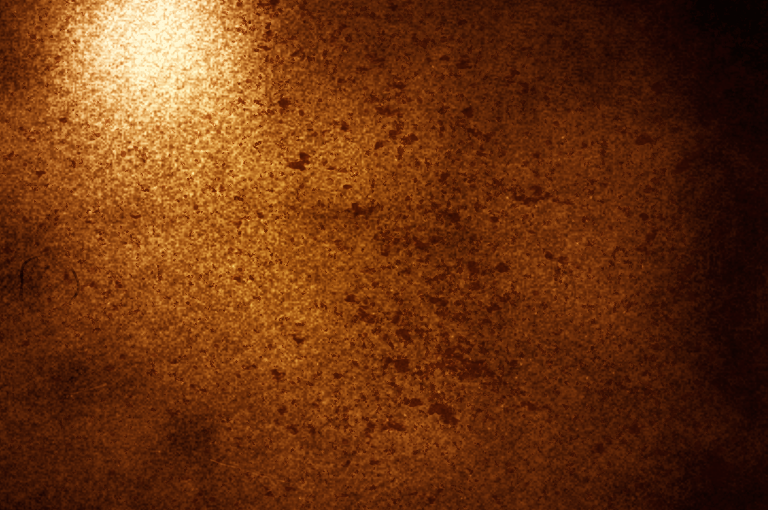
Give the GLSL for this texture, as a Shadertoy shader.

```glsl
float hash(vec2 p) {
    return fract(sin(dot(p, vec2(127.1, 311.7))) * 43758.5453);
}

float noise(vec2 p) {
    vec2 cell = floor(p), f = fract(p);
    f = f * f * (3.0 - 2.0 * f);
    float low = mix(hash(cell), hash(cell + vec2(1, 0)), f.x);
    float high = mix(hash(cell + vec2(0, 1)), hash(cell + vec2(1, 1)), f.x);
    return mix(low, high, f.y);
}

float fbm(vec2 p, int octaves) {
    float sum = 0.0, weight = 0.5, total = 0.0;
    for (int i = 0; i < octaves; i++) {
        sum += weight * noise(p);
        total += weight;
        weight *= 0.6;
        p = mat2(1.6, 1.2, -1.2, 1.6) * p + 7.3;
    }
    return sum / total;
}

float blob(vec2 p, vec2 center, vec2 size) {
    vec2 d = (p - center) / size;
    return exp(-dot(d, d));
}

float segment(vec2 p, vec2 a, vec2 b) {
    vec2 ab = b - a;
    return length(p - a - ab * clamp(dot(p - a, ab) / dot(ab, ab), 0.0, 1.0));
}

float stroke(float dist, float width, float pixel) {
    return 1.0 - smoothstep(width, width + 1.5 * pixel, abs(dist));
}

// Ragged flecks whose coverage grows with density
float flecks(vec2 p, float scale, float density) {
    float n = fbm(p * scale, 4);
    float edge = 0.82 - 0.25 * density;
    return smoothstep(edge - 0.06, edge + 0.07, n);
}

// Sparse round dots, one candidate per cell
float dots(vec2 p, float scale, float density, float pixel) {
    vec2 q = p * scale, cell = floor(q);
    vec2 center = 0.35 + 0.3 * vec2(hash(cell + 3.1), hash(cell + 8.7));
    float radius = 0.08 + 0.18 * hash(cell + 5.9);
    float dist = length(fract(q) - center) + 0.25 * (noise(q * 4.0) - 0.5);
    float soft = 1.2 * pixel * scale;
    return step(hash(cell), density) * (1.0 - smoothstep(radius - soft, radius + soft, dist));
}

// Broad light falloff over the plate
float lighting(vec2 p) {
    float tone = 0.05;
    tone += 0.72 * blob(p, vec2(0.3, 0.98), vec2(0.2, 0.2));
    tone += 0.38 * blob(p, vec2(0.27, 0.77), vec2(0.34, 0.28));
    tone += 0.42 * blob(p, vec2(0.62, 0.47), vec2(0.72, 0.52));
    tone += 0.1 * blob(p, vec2(0.48, 0.43), vec2(0.18, 0.16));
    tone += 0.1 * blob(p, vec2(0.68, 0.7), vec2(0.16, 0.12));
    tone += 0.1 * blob(p, vec2(0.74, 0.06), vec2(0.3, 0.18));
    tone += 0.08 * blob(p, vec2(1.16, 0.6), vec2(0.2, 0.3));
    tone -= 0.15 * smoothstep(1.22, 1.46, p.x);
    tone -= 0.18 * blob(p, vec2(1.35, 0.98), vec2(0.3, 0.24));
    return tone;
}

// Large soft discolorations
float stains(vec2 p) {
    float s = 0.12 * blob(p, vec2(0.26, 0.58), vec2(0.07, 0.04));
    s += 0.16 * blob(p, vec2(0.05, 0.5), vec2(0.11, 0.1));
    s += 0.14 * blob(p, vec2(0.2, 0.25), vec2(0.12, 0.06));
    s += 0.12 * blob(p, vec2(0.37, 0.15), vec2(0.06, 0.06));
    s += 0.16 * blob(p, vec2(0.65, 0.58), vec2(0.09, 0.025));
    s += 0.12 * blob(p, vec2(0.9, 0.46), vec2(0.09, 0.15));
    s += 0.14 * blob(p, vec2(0.03, 0.88), vec2(0.1, 0.1));
    return s;
}

vec3 copperRamp(float tone) {
    vec3 stops[7] = vec3[7](vec3(0.11, 0.02, 0.01), vec3(0.28, 0.1, 0.02),
        vec3(0.45, 0.19, 0.04), vec3(0.65, 0.34, 0.1), vec3(0.85, 0.58, 0.28),
        vec3(0.97, 0.82, 0.6), vec3(1.0, 0.97, 0.85));
    vec3 color = stops[0];
    for (int i = 1; i < 7; i++)
        color = mix(color, stops[i], clamp(tone * 5.0 - float(i - 1), 0.0, 1.0));
    return color * clamp(1.0 + 4.0 * tone, 0.3, 1.0);
}

void mainImage(out vec4 fragColor, in vec2 fragCoord) {
    float pixel = 1.0 / iResolution.y;
    vec2 p = fragCoord * pixel;
    float light = lighting(p);
    float tone = light - stains(p) * (0.4 + 1.2 * fbm(p * 14.0, 3));

    // Mottled patina, crisp grain and raking-light relief
    float lit = clamp(light, 0.0, 0.8);
    tone += 0.22 * (fbm(p * 7.0, 4) - 0.5) + 0.13 * (fbm(p * 32.0, 3) - 0.5);
    tone += (0.1 + 0.28 * lit) * (noise(p * 270.0) - 0.5);
    tone += (0.06 + 0.14 * lit) * (noise(p.yx * 150.0 + p * 40.0) - 0.5);
    vec2 toLight = vec2(-0.002, 0.004);
    float relief = fbm(p * 110.0, 2) - fbm((p + toLight) * 110.0, 2);
    tone += relief * (0.08 + 0.3 * lit);

    // Corrosion: central cluster, lower right, and upper edge
    float cluster = blob(p, vec2(0.88, 0.47), vec2(0.17, 0.27));
    float lower = blob(p, vec2(0.87, 0.23), vec2(0.35, 0.12));
    float rim = blob(p, vec2(0.75, 0.92), vec2(0.3, 0.18));
    float right = smoothstep(1.0, 1.45, p.x);
    float density = 0.24 + 0.42 * cluster + 0.25 * lower + 0.3 * rim + 0.4 * right;
    vec2 slanted = mat2(0.8, 0.45, -0.6, 1.1) * p;
    float rust = max(flecks(slanted, 30.0, density), 0.9 * flecks(p + 4.7, 58.0, density));
    rust = max(rust, 0.75 * flecks(p.yx + 1.9, 95.0, density + 0.1));
    rust = max(rust, 0.7 * dots(p, 48.0, 0.05 + 0.3 * cluster + 0.2 * rim, pixel));
    rust *= 1.0 - 0.85 * smoothstep(0.65, 0.95, light);
    tone = mix(tone, tone * 0.35, 0.9 * rust);

    // Broken dark ring marks
    vec2 wobble = 0.018 * vec2(noise(p * 25.0) - 0.5, noise(p * 25.0 + 9.0) - 0.5);
    float ring = stroke(length(p + wobble - vec2(0.095, 0.44)) - 0.058, 0.0015, pixel);
    ring = max(ring, 0.5 * stroke(length(p + wobble - vec2(1.09, 0.43)) - 0.04, 0.001, pixel));
    tone -= 0.2 * ring * smoothstep(0.3, 0.6, noise(p * 18.0));

    // Pale scratches and chips
    float scratch = stroke(segment(p + wobble, vec2(0.41, 0.1), vec2(0.58, 0.05)), 0.0005, pixel);
    scratch = max(scratch, stroke(segment(p + wobble, vec2(0.1, 0.22), vec2(0.21, 0.25)), 0.0005, pixel));
    tone += 0.14 * scratch * smoothstep(0.3, 0.6, noise(p * 40.0));
    float chipDensity = 0.01 + 0.09 * blob(p, vec2(0.95, 0.26), vec2(0.3, 0.06));
    tone += 0.25 * dots(p + 2.3, 110.0, chipDensity, pixel) * smoothstep(0.05, 0.35, light);

    // Golden body tint and reddish rust
    vec3 color = copperRamp(tone + 0.02);
    color *= mix(vec3(1), vec3(1, 1, 0.7), blob(p, vec2(0.65, 0.5), vec2(0.4, 0.35)));
    color *= mix(vec3(1), vec3(1.05, 0.8, 0.7), rust * 0.7);
    fragColor = vec4(color, 1.0);
}
```
